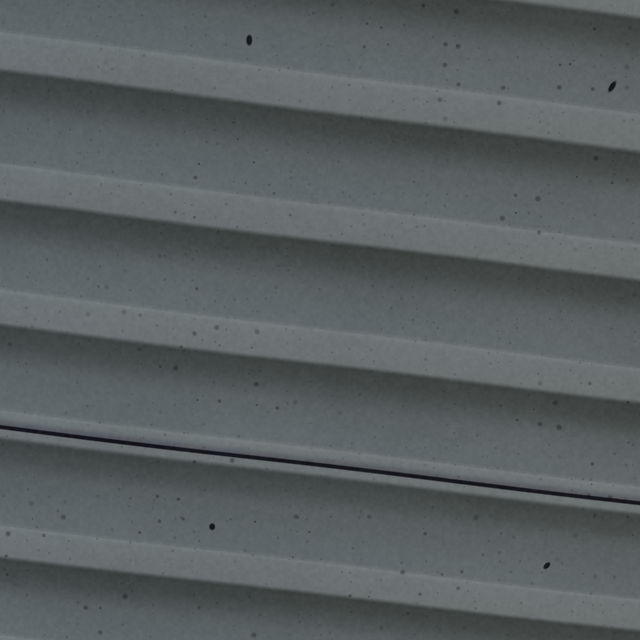
Reproduce this texture procedurally as a Shadertoy shader.

```glsl
// Weathered grey sheet cladding: slanted raised ribs that crowd together downward,
// each casting a soft shadow, with one dark sheet lap, rows of screws and fine dirt.
// A bent coordinate counts the ribs; its fraction drives the profile of each one.

float hash(vec2 p) {
    p = fract(p * vec2(0.1031, 0.1137));
    p += dot(p, p.yx + 33.33);
    return fract((p.x + p.y) * p.x * 7.31 + p.y * 3.7);
}

// Smooth value noise
float noise(vec2 p) {
    vec2 i = floor(p), f = fract(p);
    f = f * f * (3.0 - 2.0 * f);
    return mix(mix(hash(i), hash(i + vec2(1, 0)), f.x),
               mix(hash(i + vec2(0, 1)), hash(i + vec2(1, 1)), f.x), f.y);
}

// Rib count at a distance down the left edge; spacing shrinks downward
float ribCount(float d) {
    return (0.2104 - sqrt(max(0.04427 - 0.0176 * (d - 0.048), 0.0))) / 0.0088;
}

// Cellular dirt: one small spot in some of the cells
float dirt(vec2 p) {
    vec2 cell = floor(p);
    vec2 centre = 0.25 + 0.5 * vec2(hash(cell + 17.0), hash(cell + 41.0));
    float radius = 0.05 + 0.16 * hash(cell + 73.0);
    float spot = 1.0 - smoothstep(0.3 * radius, radius, length(fract(p) - centre));
    return spot * step(0.72, hash(cell + 5.0));
}

void mainImage(out vec4 fragColor, in vec2 fragCoord) {
    vec2 uv = fragCoord / iResolution.xy;
    vec2 p = vec2(uv.x, 1.0 - uv.y);
    float slope = 0.131 - 0.016 * p.y;
    float k = ribCount(p.y - slope * p.x + 0.0008 * sin(p.x * 9.0 + p.y * 4.0));
    float row = floor(k + 0.06);
    float g = k - row;
    float aa = fwidth(k);
    float lap = 1.0 - step(0.5, abs(row - 3.0));

    // Flat panel, brightening toward the next rib
    float lit = g < 0.0 ? 1.0 : smoothstep(0.45, 1.0, g);
    vec3 col = mix(vec3(0.335, 0.36, 0.365), vec3(0.375, 0.405, 0.415), lit);

    // Shadow under the rib, deepest at its edge
    float shade = step(0.12, g) * (1.0 - smoothstep(0.36, 0.68 - 0.1 * lap, g));
    col = mix(col, vec3(0.25, 0.268, 0.265), shade * (1.0 - 0.25 * lap));
    col -= 0.025 * step(0.12, g) * (1.0 - smoothstep(0.28, 0.37, g));

    // Raised rib with a bright upper edge
    float width = mix(0.295, 0.245, lap);
    float rib = smoothstep(-0.016 - aa, 0.012 + aa, g)
              * (1.0 - smoothstep(width - 0.02 - aa, width + 0.016 + aa, g));
    vec3 ribColor = mix(vec3(0.425, 0.452, 0.458), vec3(0.412, 0.432, 0.438), g / 0.3);
    ribColor += 0.02 * exp(-pow((g - 0.02) / 0.022, 2.0));

    // Sheet lap: rounded upper lip, open seam, thin lower lip
    float lip = smoothstep(0.06, 0.13, g) * (1.0 - smoothstep(0.14, 0.16, g));
    ribColor -= lap * lip * vec3(0.08, 0.09, 0.075);
    col = mix(col, ribColor, rib);
    float seam = 1.0 - smoothstep(0.008, 0.016 + aa, abs(g - 0.152));
    col = mix(col, vec3(0.06, 0.06, 0.085), 0.95 * lap * seam);

    // Broad weathering, grime and fine grain
    float wear = noise(p * vec2(5, 9)) + 0.5 * noise(p * vec2(17, 23) + 8.0) - 0.75;
    float grain = noise(p * 260.0) + noise(p * 150.0 + 31.0) - 1.0;
    col += 0.014 * wear + 0.018 * grain;
    col += vec3(0.006, 0.0, -0.007) * (p.x - 0.5);
    float grime = smoothstep(0.4, 0.75, noise(p * vec2(4, 5) + 2.6));
    col *= 1.0 - 0.28 * grime * dirt(p * 34.0) - 0.13 * dirt(p * 61.0 + 9.0);

    // Screws along every fourth panel, drawing closer and smaller downward
    for (int j = 0; j < 2; j++) {
        float screwRow = float(j) * 4.0 - 1.0;
        for (int i = 0; i < 2; i++) {
            float x = 0.375 - 0.0145 * screwRow + float(i) * (0.556 - 0.011 * screwRow);
            float c = screwRow + 0.83 - 0.03 * float(j);
            float d = 0.048 + 0.2104 * c - 0.0044 * c * c;
            vec2 q = p - vec2(x, (d + 0.131 * x) / (1.0 + 0.016 * x));
            q.x += q.y * 0.5 * float(i);
            float r = length(q / vec2(0.0052, 0.0095 - 0.0035 * float(j)));
            col = mix(col, vec3(0.08, 0.09, 0.105), 1.0 - smoothstep(0.55, 1.15, r));
        }
    }
    fragColor = vec4(clamp(col, 0.0, 1.0), 1.0);
}
```
